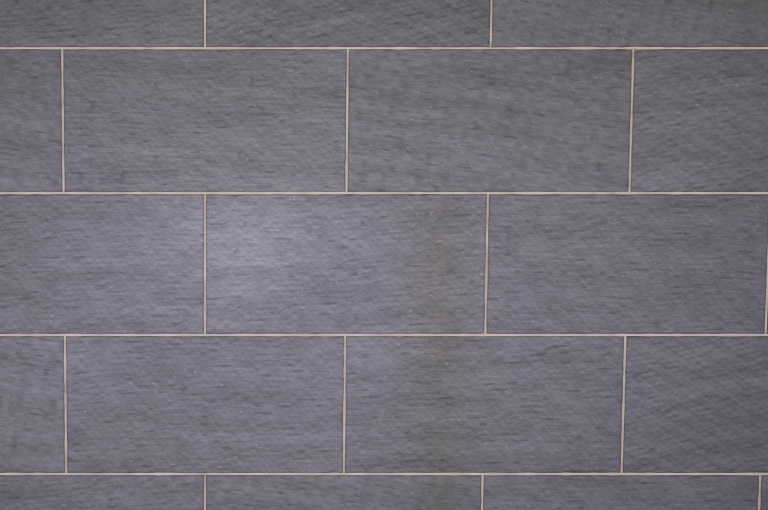
This texture is drawn by a Shadertoy shader. Its source:

```glsl
const float FIRST_JOINT = 0.0706;     // height of the lowest full bed joint
const float ROW_HEIGHT = 0.2696;      // course height at that joint
const float ROW_GROWTH = 0.0029;      // courses grow slightly upwards
const float TILE_WIDTH = 0.5431;      // tile pitch at the bottom edge
const float TILE_GROWTH = 0.0187;     // tiles widen slightly upwards
const float ANCHOR_X = 0.402;         // column where the joints stay upright
const float JOINT_HALF = 0.0024;
const float JOINT_WOBBLE = 0.0007;
const float GRAIN = 0.24;
const float STREAKS = 0.20;
const vec2 LIGHT_CENTER = vec2(0.56, 0.49);
const vec2 LIGHT_SPREAD = vec2(1.0, 0.65);
const vec2 SHEEN_CENTER = vec2(0.48, 0.53);
const vec3 SLATE_BLUE = vec3(0.505, 0.498, 0.547);
const vec3 SLATE_GRAY = vec3(0.495, 0.492, 0.510);
const vec3 STAIN_TINT = vec3(0.95, 0.93, 0.86);
const vec3 GROUT_LIGHT = vec3(0.77, 0.72, 0.68);
const vec3 GROUT_DARK = vec3(0.59, 0.53, 0.47);

float hash(vec2 p) {
    return fract(sin(dot(p, vec2(127.1, 311.7))) * 43758.5);
}

float noise(vec2 p) {
    vec2 i = floor(p), f = fract(p);
    f = f * f * (3.0 - 2.0 * f);
    return mix(mix(hash(i), hash(i + vec2(1, 0)), f.x),
               mix(hash(i + vec2(0, 1)), hash(i + vec2(1, 1)), f.x), f.y);
}

float fbm(vec2 p) {
    float sum = 0.0, amp = 0.5;
    for (int i = 0; i < 4; i++) {
        sum += amp * noise(p);
        p = p * 2.03 + 17.3;
        amp *= 0.5;
    }
    return sum / 0.9375;
}

// Running bond: xy = tile index, zw = distance to the upright and bed joints
vec4 bond(vec2 p) {
    float slope = sqrt(ROW_HEIGHT * ROW_HEIGHT + 4.0 * ROW_GROWTH * (p.y - FIRST_JOINT));
    float v = (slope - ROW_HEIGHT) / (2.0 * ROW_GROWTH);
    float row = floor(v);
    float pitch = TILE_WIDTH + TILE_GROWTH * p.y;
    float u = (p.x - ANCHOR_X) / pitch + 0.5 * (1.0 - mod(row, 2.0));
    vec2 f = fract(vec2(u, v));
    return vec4(floor(u), row, min(f, 1.0 - f) * vec2(pitch, slope));
}

// Layered slate with a bedding direction that changes per tile
float slateTone(vec2 p, vec2 tile) {
    float seed = hash(tile + 3.7);
    float angle = (seed - 0.5) * 0.45;
    float c = cos(angle), s = sin(angle);
    vec2 q = mat2(c, -s, s, c) * p + seed * 31.0;
    q.y += 0.012 * noise(q * 6.0);
    float streak = fbm(q * vec2(5.0, 42.0)) - 0.5;
    float grain = 0.6 * noise(q * vec2(75.0, 190.0)) + 0.4 * noise(q * vec2(210.0, 330.0)) - 0.5;
    float flecks = smoothstep(0.70, 0.92, noise(q * vec2(48.0, 150.0) + 9.0));
    float tone = 1.0 + STREAKS * streak + GRAIN * grain - 0.10 * flecks;
    return tone + 0.06 * (hash(tile + 8.1) - 0.5);
}

// Sparse bright mineral points
float sparkle(vec2 p) {
    vec2 g = p * 75.0, id = floor(g);
    vec2 center = 0.25 + 0.5 * vec2(hash(id + 1.3), hash(id + 6.9));
    float spot = 1.0 - smoothstep(0.05, 0.20, length(fract(g) - center));
    return spot * step(0.94, hash(id + 12.4));
}

void mainImage(out vec4 fragColor, in vec2 fragCoord) {
    vec2 p = fragCoord / iResolution.y;
    float px = 1.0 / iResolution.y;
    vec4 tile = bond(p);

    // Stone
    float upper = smoothstep(0.45, 1.0, p.y + 0.15 * (p.x - 0.75));
    vec3 color = mix(SLATE_BLUE, SLATE_GRAY, upper) * slateTone(p, tile.xy);
    color += 0.09 * sparkle(p);

    // Faint vertical water stain
    float stain = exp(-pow((p.x - 0.86) / 0.065, 2.0)) * (1.0 - smoothstep(0.45, 0.75, p.y));
    color *= mix(vec3(1.0), STAIN_TINT, stain * (0.6 + 0.4 * noise(p * 9.0)));

    // Soft light with a sheen on the left of centre
    vec2 offset = (p - LIGHT_CENTER) / LIGHT_SPREAD;
    float light = exp(-0.25 * dot(offset, offset));
    vec2 sheen = (p - SHEEN_CENTER) / vec2(0.16, 0.11);
    color *= light + 0.13 * exp(-dot(sheen, sheen));

    // Grout with uneven edges and an ochre rim
    float joint = min(tile.z, tile.w);
    float width = JOINT_HALF + JOINT_WOBBLE * (noise(p * 55.0) - 0.5) * 2.0;
    float upright = step(tile.z, tile.w);
    float wear = 0.45 * noise(p * 30.0 + 4.0) + 0.2 * upright;
    float rim = smoothstep(0.3, 1.0, joint / width);
    vec3 grout = mix(GROUT_LIGHT, GROUT_DARK, clamp(wear + 0.45 * rim, 0.0, 1.0));
    grout *= mix(0.75, 1.05, light);
    color *= 1.0 - 0.16 * (1.0 - smoothstep(width, width + 0.004, joint));
    color = mix(color, grout, 1.0 - smoothstep(width - 0.6 * px, width + 0.6 * px, joint));

    fragColor = vec4(clamp(color, 0.0, 1.0), 1.0);
}
```
